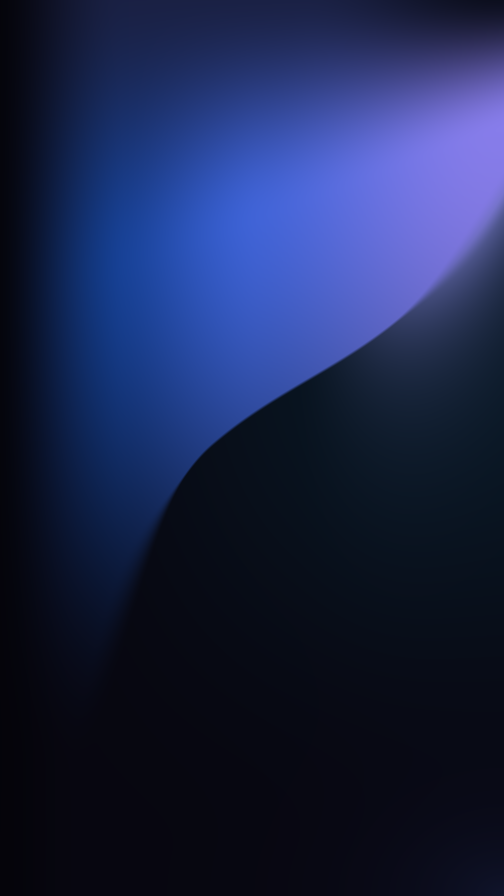
Write a WebGL 1 fragment shader that draws this background.

```glsl
precision highp float;
// Abstract backdrop: a blue-violet glow cut by a dark S-curved hill.

uniform vec2 u_resolution;

// Height of the hill's outline at horizontal position x.
float hillHeight(float x) {
  float t = x - 0.62;
  float drop = max(0.0, -t - 0.2);
  return 0.579 + t * (0.33 + 0.03 * t + 1.4 * t * t) - 2.0 * drop * drop;
}

// Near-black ground: teal towards the right, navy in the lower corner.
vec3 groundColor(vec2 p) {
  float teal = smoothstep(0.05, 0.6, p.y) * smoothstep(0.0, 0.85, p.x);
  vec3 color = mix(vec3(0.027, 0.024, 0.06), vec3(0.033, 0.09, 0.14), teal);
  color += vec3(0.035, 0.055, 0.11) * exp(-9.0 * length((p - vec2(1.0, 0.0)) * vec2(0.6, 1.4)));
  return color * mix(0.65, 1.0, smoothstep(0.0, 0.15, p.x));
}

// Luminous sky: deep blue to violet, fading above and below a slanted ridge.
vec3 skyColor(vec2 p, vec3 ground) {
  vec3 glow = mix(vec3(0.08, 0.25, 0.58), vec3(0.24, 0.39, 0.85), smoothstep(0.18, 0.52, p.x));
  glow = mix(glow, vec3(0.53, 0.49, 0.92), smoothstep(0.42, 1.0, p.x));

  float ridge = 0.72 + 0.17 * p.x;
  float above = (p.y - ridge) / (1.0 - ridge);
  vec3 haze = vec3(0.10, 0.125, 0.26) * (1.0 - 0.6 * smoothstep(0.6, 1.0, p.x));
  glow = mix(glow, haze, smoothstep(-0.3, 1.1, above));

  float below = (ridge - p.y) * (1.0 - 0.4 * p.x);
  float strength = 1.0 - smoothstep(0.0, 0.57, below);
  strength *= smoothstep(-0.02, 0.25, p.x);
  return mix(ground, glow, strength);
}

void main() {
  vec2 p = gl_FragCoord.xy / u_resolution;
  vec3 ground = groundColor(p);
  float height = p.y - hillHeight(p.x);

  // Violet light spilling over the hill on the right.
  float spill = exp(-max(-height, 0.0) / 0.075) * smoothstep(0.58, 1.05, p.x);
  vec3 hill = ground + vec3(0.40, 0.36, 0.60) * spill;

  // The outline is crisp in the middle and dissolves at both ends.
  float blur = max(0.0025, 1.0 / u_resolution.y);
  blur += 0.06 * (1.0 - smoothstep(0.2, 0.37, p.x)) + 0.025 * smoothstep(0.78, 1.0, p.x);
  vec3 color = mix(hill, skyColor(p, ground), smoothstep(-blur, blur, height));

  gl_FragColor = vec4(color, 1.0);
}
```
